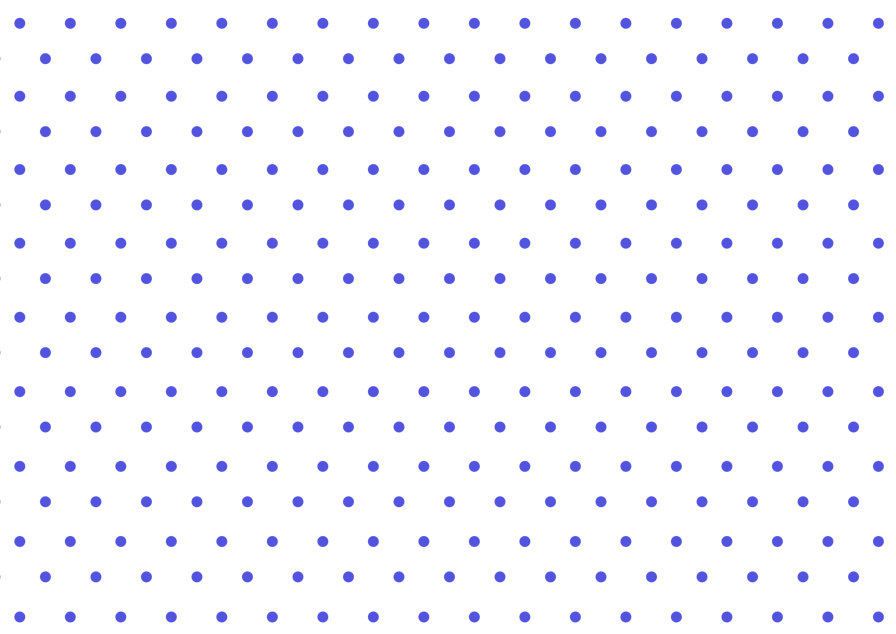
This pattern is drawn by a Shadertoy shader. Its source:

```glsl
// Staggered rows of small blue-violet dots on white, in pairs that spread slightly downward.

// Lengths are fractions of the canvas width; heights run down from the top edge.
const vec3 PAPER_COLOR = vec3(1.0);
const vec3 DOT_COLOR = vec3(0.32, 0.33, 0.88);
const float DOT_RADIUS = 0.00608;
const float COLUMN_STEP = 0.05637;
const vec2 FIRST_DOT = vec2(0.0221, 0.0260);
const vec2 STAGGER = vec2(0.0286, 0.0395);  // second row of a pair, from the first
const float PAIR_STEP = 0.0812;
const float PAIR_GROWTH = 0.000203;         // gradual widening of the pair spacing
const int PAIR_COUNT = 9;

// Signed distance to an endless horizontal row of dots through the anchor
float dotRow(vec2 p, vec2 anchor) {
    vec2 d = p - anchor;
    d.x -= COLUMN_STEP * round(d.x / COLUMN_STEP);
    return length(d) - DOT_RADIUS;
}

void mainImage(out vec4 fragColor, in vec2 fragCoord) {
    float pixel = 1.0 / iResolution.x;
    vec2 p = vec2(fragCoord.x, iResolution.y - fragCoord.y) * pixel;

    // Nearest dot among all row pairs
    float dist = 1.0;
    for (int i = 0; i < PAIR_COUNT; i++) {
        float k = float(i);
        vec2 anchor = FIRST_DOT + vec2(0.0, k * (PAIR_STEP + k * PAIR_GROWTH));
        dist = min(dist, dotRow(p, anchor));
        dist = min(dist, dotRow(p, anchor + STAGGER));
    }

    // Antialiased fill
    float coverage = 1.0 - smoothstep(-0.75 * pixel, 0.75 * pixel, dist);
    fragColor = vec4(mix(PAPER_COLOR, DOT_COLOR, coverage), 1.0);
}
```
